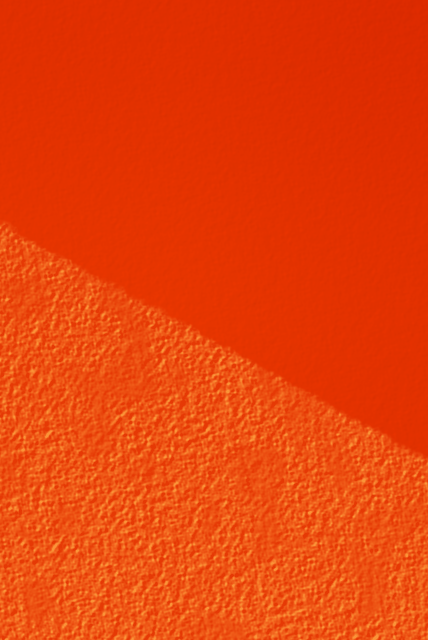
Give the GLSL for this texture, as a Shadertoy shader.

```glsl
// Rough orange plaster wall cut by a slanting shadow.
// A noise height field is lit from the side by comparing two nearby heights;
// the shadow is a soft half-plane whose rim is frayed by the same plaster.

const vec2 EDGE_HEIGHT = vec2(0.650, 0.282);  // shadow rim at left and right
const float EDGE_SOFT = 0.006;
const float EDGE_FRAY = 0.011;
const float GRAIN_SCALE = 185.0;              // plaster cells per canvas height
const vec2 LIGHT_STEP = vec2(0.0015, -0.0011);
const float RELIEF_GAIN = 1.20;
const float SUN_BASE = 0.33;
const float SHADE_RELIEF = 0.035;

const vec3 SHADE_WARM = vec3(0.905, 0.210, 0.000);
const vec3 SHADE_DEEP = vec3(0.845, 0.150, 0.000);
const vec3 SUN_LOW = vec3(0.900, 0.225, 0.020);
const vec3 SUN_MID = vec3(0.945, 0.380, 0.110);
const vec3 SUN_HIGH = vec3(0.980, 0.580, 0.220);

float hash(vec2 p) {
    vec3 q = fract(p.xyx * 0.1031);
    q += dot(q, q.yzx + 33.33);
    return fract((q.x + q.y) * q.z);
}

float noise(vec2 p) {
    vec2 cell = floor(p);
    vec2 f = fract(p);
    f = f * f * (3.0 - 2.0 * f);
    float low = mix(hash(cell), hash(cell + vec2(1, 0)), f.x);
    float high = mix(hash(cell + vec2(0, 1)), hash(cell + vec2(1, 1)), f.x);
    return mix(low, high, f.y);
}

// Turning each octave hides the lattice
vec2 turn(vec2 p) {
    return mat2(0.8, 0.6, -0.6, 0.8) * p;
}

float fbm(vec2 p) {
    float sum = 0.0;
    float amp = 0.5;
    for (int i = 0; i < 4; i++) {
        sum += amp * noise(p);
        p = turn(p) * 2.0 + 17.3;
        amp *= 0.5;
    }
    return sum;
}

// Plaster height: fine grains, grit, soft clumps and faint trowel streaks
float plasterHeight(vec2 p) {
    vec2 q = turn(p) * GRAIN_SCALE;
    float grains = noise(q);
    float grit = noise(turn(q) * 1.7 + 9.0);
    float clumps = noise(turn(q) * 0.52 + 23.0);
    float streaks = noise(p * vec2(150.0, 36.0) + 70.0);
    return 0.70 * grains + 0.36 * grit + 0.55 * clumps + 0.20 * streaks;
}

void mainImage(out vec4 fragColor, in vec2 fragCoord) {
    vec2 uv = fragCoord / iResolution.xy;
    vec2 p = fragCoord / iResolution.y;

    // Side light on the relief
    float slope = plasterHeight(p + LIGHT_STEP) - plasterHeight(p - LIGHT_STEP);

    // Small worn patches and vertical bands flatten the relief
    float patches = fbm(p * vec2(19.0, 15.0) + 5.0);
    float bands = noise(p * vec2(34.0, 5.0) + 31.0);
    float rough = smoothstep(0.24, 0.46, patches + 0.10 * (bands - 0.5));

    // Sunlit plaster, brighter toward the bottom
    float sun = SUN_BASE + RELIEF_GAIN * slope * mix(0.5, 1.0, rough);
    sun += 0.10 * (rough - 0.85) + 0.05 * (bands - 0.5);
    sun += 0.16 * (0.27 - uv.y);
    sun = clamp(sun, 0.0, 1.0);
    vec3 lit = mix(SUN_LOW, SUN_MID, min(sun * 2.0, 1.0));
    lit = mix(lit, SUN_HIGH, max(sun * 2.0 - 1.0, 0.0));

    // Shaded wall, deeper toward the top right
    float depth = 0.45 * smoothstep(0.45, 1.05, uv.y);
    depth += 0.30 * smoothstep(0.35, 1.0, uv.x);
    depth += 0.05 * (fbm(p * 5.0) - 0.47);
    vec3 shade = mix(SHADE_WARM, SHADE_DEEP, clamp(depth, 0.0, 1.0));
    shade *= 1.0 + SHADE_RELIEF * slope;

    // Frayed shadow rim, rougher on the left
    float rim = mix(EDGE_HEIGHT.x, EDGE_HEIGHT.y, uv.x);
    float fray = noise(p * 120.0) + 0.6 * noise(p * 34.0 + 3.0) - 0.8;
    float above = uv.y - rim + EDGE_FRAY * fray * mix(1.0, 0.5, uv.x);
    float shadow = smoothstep(-EDGE_SOFT, EDGE_SOFT, above);

    fragColor = vec4(mix(lit, shade, shadow), 1.0);
}
```
